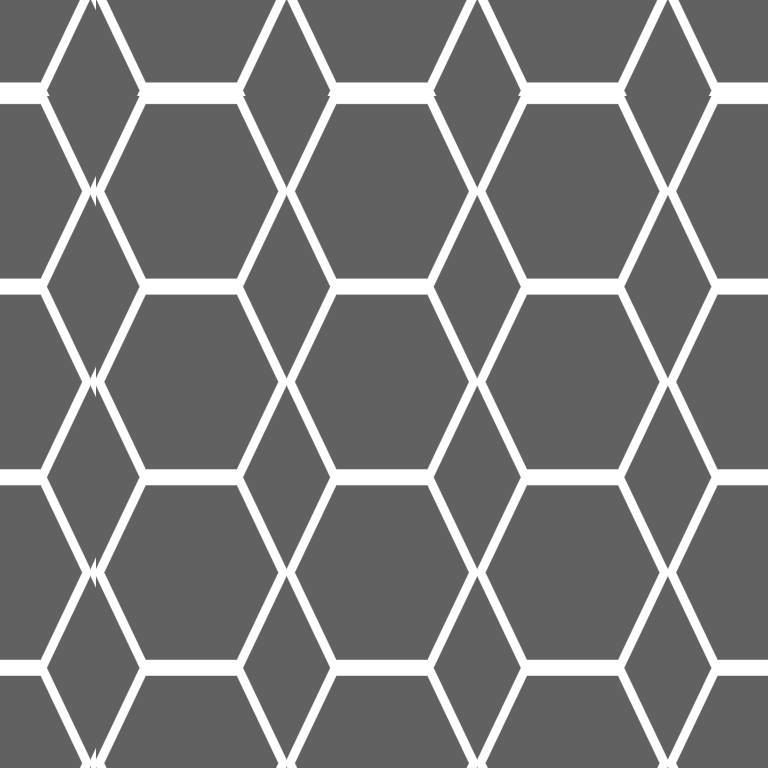
A Shadertoy shader for this pattern:

```glsl
const float REPEATS = 4.0;           // whole hexagons across and down
const float PITCH = 0.2482;          // cell size; the remainder forms a narrow join strip
const vec2 JOIN = vec2(0.125);       // join position, from the left and from the top
const float SLOPE = 0.475;           // sideways run of a slanted side per unit of height
const float INNER_RADIUS = 0.4565;   // hexagon centre to inner side tip, in cells
const float INNER_HEIGHT = 0.458;    // hexagon centre to inner edge of the bar, in cells
const float SIDE_WIDTH = 0.0474;     // thickness of the slanted sides, in cells
const float EDGE_SOFTNESS = 1.2;     // antialiasing width in screen samples
const vec3 GROUND = vec3(0.38);
const vec3 LINE = vec3(1.0);

// Local cell coordinates, centred on a hexagon; the last partial cell is cut at the join.
vec2 cellCoord(vec2 uv) {
    vec2 fromJoin = fract(vec2(uv.x, 1.0 - uv.y) - JOIN);
    return fract(fromJoin / PITCH) - 0.5;
}

// Signed distance to the hexagon outline; bars run on to the cell border.
float outlineDistance(vec2 p) {
    p = abs(p);
    float slant = (p.x + SLOPE * p.y - INNER_RADIUS) / length(vec2(1.0, SLOPE));
    float opening = max(slant, p.y - INNER_HEIGHT);
    return max(slant - SIDE_WIDTH, -opening);
}

void mainImage(out vec4 fragColor, in vec2 fragCoord) {
    vec2 uv = fragCoord / iResolution.xy;
    float edge = EDGE_SOFTNESS * REPEATS / min(iResolution.x, iResolution.y);

    float coverage = clamp(0.5 - outlineDistance(cellCoord(uv)) / edge, 0.0, 1.0);
    fragColor = vec4(mix(GROUND, LINE, coverage), 1.0);
}
```
